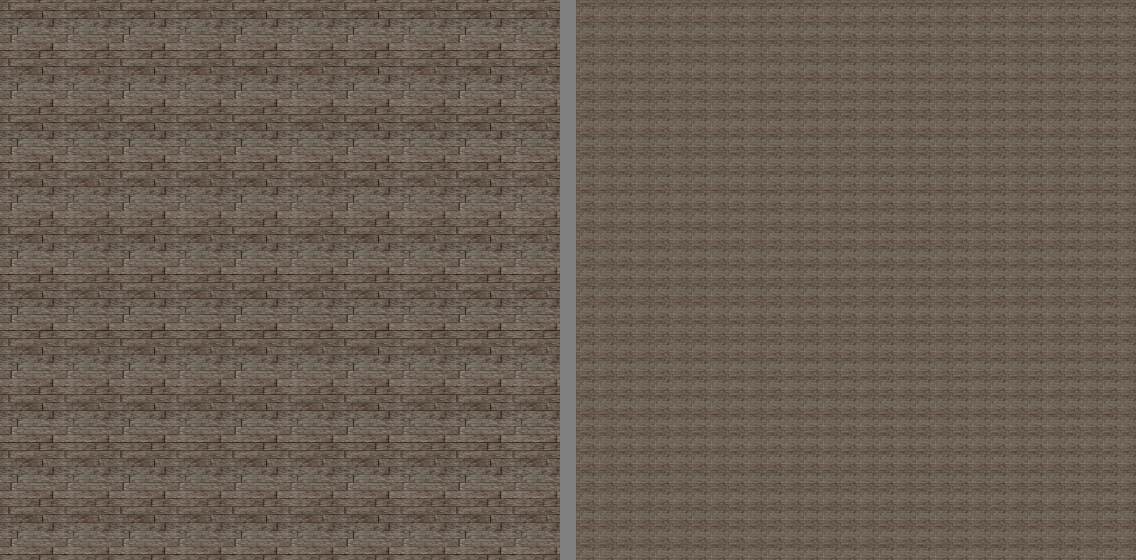
Left: one tile. Right: repeated 3 by 3.
Write a WebGL 1 fragment shader that draws this texture.

```glsl
precision highp float;
// Weathered wood planks: a 10 by 10 repeat of seven thin, staggered courses.
uniform vec2 u_resolution;

float hash(vec2 p) {
  return fract(sin(dot(p, vec2(127.1, 311.7))) * 43758.5453);
}

float noise(vec2 p) {
  vec2 i = floor(p), f = fract(p);
  f = f * f * (3.0 - 2.0 * f);
  return mix(mix(hash(i), hash(i + vec2(1.0, 0.0)), f.x),
             mix(hash(i + vec2(0.0, 1.0)), hash(i + 1.0), f.x), f.y);
}

// Per course: joint position, brightness offset, greyness, seam strength
vec4 courseStyle(float k) {
  if (k < 0.5) return vec4(0.16, -0.005, 0.35, 0.80);
  if (k < 1.5) return vec4(0.76, -0.025, 0.25, 0.85);
  if (k < 2.5) return vec4(0.95, -0.015, 0.75, 0.80);
  if (k < 3.5) return vec4(0.31, 0.010, 0.80, 0.45);
  if (k < 4.5) return vec4(0.20, 0.035, 0.65, 0.40);
  if (k < 5.5) return vec4(0.94, 0.020, 0.30, 0.50);
  return vec4(0.71, -0.010, 0.10, 1.00);
}

// Smooth-edged line of the given half width
float line(float dist, float halfWidth, float pixel) {
  return clamp((halfWidth - dist) / pixel + 0.5, 0.0, 1.0);
}

void main() {
  vec2 uv = gl_FragCoord.xy / u_resolution;
  float y = (1.0 - uv.y) * 70.0 - 0.32;
  float row = mod(floor(y), 70.0);
  float course = mod(row, 7.0);
  vec4 style = courseStyle(course);

  // Position along the plank and across its course
  float x = uv.x * 10.0 - style.x;
  float along = fract(x), across = fract(y);
  float column = mod(floor(x), 10.0);

  // Streaky grain, repeated in every tile and broken only at the joints
  vec2 grainAt = vec2(along, across + course * 9.0);
  float grain = noise(grainAt * vec2(15.0, 5.0)) - 0.5;
  float fibre = noise(grainAt * vec2(34.0, 8.0) + 37.0) - 0.5;
  float patches = noise(grainAt * vec2(4.0, 1.2) + 11.0) - 0.5;

  // Planks fade along their length; each repeat is worn a little differently
  float wear = hash(vec2(column, row) + 5.0) - 0.5;
  float alternate = mod(column, 2.0) - 0.5;
  float tone = style.y + 0.14 * grain + 0.13 * fibre + 0.07 * patches
             + 0.04 * (0.5 - along) + 0.012 * wear - 0.010 * alternate;
  float grey = clamp(style.z + 0.7 * patches + 0.3 * (0.5 - along), 0.0, 1.0);
  vec3 color = mix(vec3(0.440, 0.375, 0.325), vec3(0.432, 0.397, 0.357), grey) + tone;

  // Short dark cracks along the grain
  float crack = smoothstep(0.80, 0.95, noise(grainAt * vec2(9.0, 4.0) + 71.0));
  color *= 1.0 - 0.22 * crack;

  // Seams between courses, uneven from one repeat to the next
  float seamRow = mod(floor(y + 0.5), 70.0);
  float seam = line(abs(y - floor(y + 0.5)), 0.07, 70.0 / u_resolution.y);
  seam *= courseStyle(mod(seamRow, 7.0)).w * mix(0.45, 1.0, hash(vec2(seamRow, 3.0)));
  seam *= 0.75 + 0.5 * (noise(vec2(fract(uv.x * 10.0) * 12.0, seamRow)) - 0.5);

  // Joints between plank ends, stronger on every second repeat
  float jointColumn = mod(floor(x + 0.5), 10.0);
  float joint = line(min(along, 1.0 - along), 0.010, 10.0 / u_resolution.x);
  joint *= mix(0.80, 0.40, mod(jointColumn, 2.0)) + 0.15 * hash(vec2(jointColumn, row));

  color = mix(color, vec3(0.17, 0.13, 0.10), max(seam, joint));
  gl_FragColor = vec4(color, 1.0);
}
```
